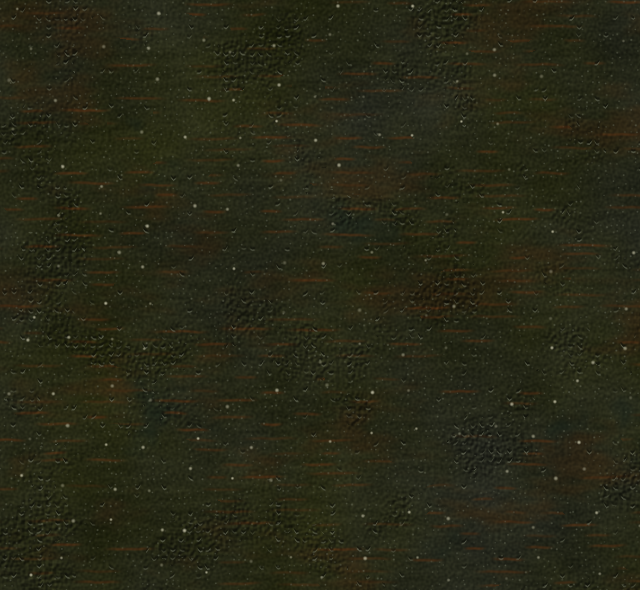
Write a Shadertoy shader that draws this texture.

```glsl
// Dark olive weathered surface with rust streaks, pale flecks and patches of pitted relief.

const vec3 OLIVE_DARK  = vec3(0.096, 0.106, 0.052);
const vec3 OLIVE_LIGHT = vec3(0.208, 0.216, 0.134);
const vec3 RUST        = vec3(0.320, 0.180, 0.075);
const vec3 BROWN       = vec3(0.205, 0.150, 0.074);
const vec3 TEAL        = vec3(0.085, 0.130, 0.105);
const vec3 FLECK       = vec3(0.680, 0.670, 0.570);
const vec3 DUST        = vec3(0.370, 0.385, 0.315);
const vec3 PIT         = vec3(0.050, 0.055, 0.030);

// Sizes are fractions of the canvas height.
const vec2  STREAK_CELL   = vec2(0.115, 0.0205);
const float STREAK_HALF   = 0.0034;
const float STREAK_AMOUNT = 0.56;
const float FLECK_CELL    = 0.074;
const float FLECK_RADIUS  = 0.0039;
const float DUST_CELL     = 0.0105;
const float DUST_RADIUS   = 0.0021;
const float CHIP_CELL     = 0.0150;
const float GRAIN_FREQ    = 185.0;
const float RELIEF_FREQ   = 150.0;

float hash(vec2 p) {
    vec3 q = fract(vec3(p.xyx) * 0.1031);
    q += dot(q, q.yzx + 33.33);
    return fract((q.x + q.y) * q.z);
}

vec2 hash2(vec2 p) {
    return vec2(hash(p + 17.3), hash(p + 71.9));
}

float corner(vec2 cell, vec2 offset) {
    float angle = 6.2832 * hash(cell);
    return dot(vec2(cos(angle), sin(angle)), offset);
}

// Gradient noise, roughly -0.7 to 0.7.
float noise(vec2 p) {
    vec2 i = floor(p), f = p - i;
    vec2 u = f * f * f * (f * (f * 6.0 - 15.0) + 10.0);
    vec2 e = vec2(1.0, 0.0);
    return mix(mix(corner(i, f), corner(i + e, f - e), u.x),
               mix(corner(i + e.yx, f - e.yx), corner(i + 1.0, f - 1.0), u.x), u.y);
}

float fbm(vec2 p) {
    float sum = 0.0, gain = 0.6;
    for (int k = 0; k < 4; k++) {
        sum += gain * noise(p);
        p = p * 2.03 + 19.7;
        gain *= 0.55;
    }
    return sum;
}

// One jittered round spot per occupied cell; brightness varies.
float spots(vec2 p, float size, float radius, float amount, float aa) {
    vec2 id = floor(p / size);
    vec2 center = (id + 0.2 + 0.6 * hash2(id)) * size;
    float present = step(hash(id + 5.1), amount);
    float r = radius * mix(0.7, 1.1, hash(id + 9.4));
    float disc = 1.0 - smoothstep(r * 0.3 - aa * 0.5, r + aa * 0.5, length(p - center));
    return disc * present * mix(0.3, 1.0, hash(id + 3.7));
}

// Thin tapered horizontal dashes, in rows shifted at random.
float streaks(vec2 p, float amount, float aa) {
    p.y += 0.004 * noise(p * vec2(7.0, 3.0)) + 0.0018 * noise(p * vec2(40.0, 15.0));
    float row = floor(p.y / STREAK_CELL.y);
    p.x += STREAK_CELL.x * hash(vec2(row, 2.6));
    vec2 id = vec2(floor(p.x / STREAK_CELL.x), row);
    vec2 jitter = hash2(id);
    float halfLen = mix(0.18, 0.49, hash(id + 31.0));
    vec2 q = p / STREAK_CELL - id;
    float along = abs(q.x - mix(halfLen, 1.0 - halfLen, jitter.x)) / halfLen;
    float taper = 1.0 - smoothstep(0.3, 1.0, along);
    float across = abs(q.y - mix(0.28, 0.72, jitter.y)) * STREAK_CELL.y;
    float line = 1.0 - smoothstep(0.0, STREAK_HALF + aa * 0.5, across);
    return line * taper * step(hash(id + 8.0), amount) * mix(0.4, 1.0, hash(id + 12.0));
}

// Small v-shaped chips: x is the lit edge, y the shadow beside it.
vec2 chips(vec2 p, float amount, float aa) {
    vec2 id = floor(p / CHIP_CELL);
    vec2 q = p / CHIP_CELL - id - mix(vec2(0.38), vec2(0.62), hash2(id));
    q.y -= q.x * 1.4 * (hash(id + 6.0) - 0.5);
    float bend = q.y - mix(0.2, 0.9, hash(id + 4.0)) * abs(q.x) + 0.1;
    float reach = 1.0 - smoothstep(0.12, 0.4, abs(q.x));
    float width = 0.12 + 0.5 * aa / CHIP_CELL;
    vec2 edge = 1.0 - smoothstep(vec2(0.0), vec2(width, width * 1.5), abs(vec2(bend, bend - 0.22)));
    return edge * reach * step(hash(id + 2.0), amount) * mix(0.4, 1.0, hash(id + 7.0));
}

void mainImage(out vec4 fragColor, in vec2 fragCoord) {
    vec2 p = fragCoord / iResolution.y;
    float aa = 1.0 / iResolution.y;

    // Mottled olive ground with fine grain and faint horizontal brushing.
    float tone = 0.45 + 0.56 * fbm(p * 4.5) + 0.26 * noise(p * vec2(16.0, 80.0))
               + 0.42 * noise(p * GRAIN_FREQ);
    vec3 color = mix(OLIVE_DARK, OLIVE_LIGHT, clamp(tone, 0.0, 1.1));
    color.b += 0.045 * noise(p * 3.1 + 44.0) + 0.018 * noise(p * 14.0 + 5.0);

    // Broad brown stains and a few cool ones.
    float stain = fbm(p * vec2(4.0, 7.0) + 27.0) + 0.2 * noise(p * vec2(18.0, 60.0));
    color = mix(color, BROWN * (0.75 + 0.5 * tone), 0.6 * smoothstep(0.02, 0.4, stain));
    color = mix(color, TEAL, 0.5 * smoothstep(0.22, 0.5, fbm(p * 5.5 + 63.0)));

    // Rust streaks gather in loose regions.
    float rustZone = STREAK_AMOUNT + 1.0 * noise(p * vec2(3.6, 5.0) + 8.0);
    color = mix(color, RUST, 0.72 * streaks(p, rustZone, aa));

    // Pitted patches: darkened, embossed grain and chips.
    float patchy = smoothstep(0.03, 0.28, fbm(p * 6.0 + 91.0));
    vec2 r = p * RELIEF_FREQ;
    float relief = noise(r) - noise(r + vec2(0.35, -0.45));
    color *= 1.0 - 0.1 * patchy + relief * mix(0.15, 0.6, patchy);
    vec2 chip = chips(p, mix(0.06, 0.55, patchy), aa);
    color = mix(color, PIT, 0.7 * chip.y);
    color = mix(color, DUST, 0.8 * chip.x);

    // Faint dust and brighter scattered flecks.
    color = mix(color, DUST, 0.7 * spots(p + 3.0, DUST_CELL, DUST_RADIUS, 0.36, aa));
    color = mix(color, FLECK, spots(p, FLECK_CELL, FLECK_RADIUS, 0.72, aa));

    fragColor = vec4(clamp(color, 0.0, 1.0), 1.0);
}
```
